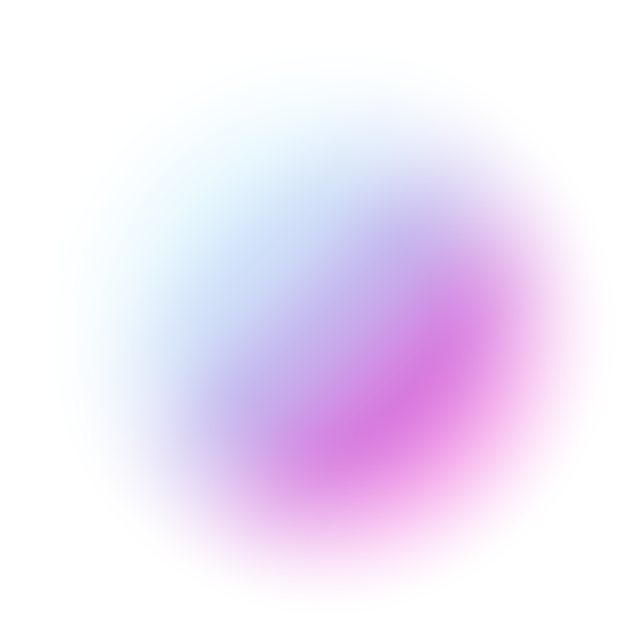
A three.js fragment shader for this background:

```glsl
// A soft round glow on white, shading diagonally from pale cyan through lavender to magenta and pink.
varying vec2 vUv;

#define GLOW_CENTER vec2(0.511, 0.490)
#define GLOW_CORE 0.15
#define GLOW_EDGE 0.46
#define BLEND_SOFTNESS 0.015
#define PAPER vec3(1.0)
#define CYAN vec3(0.860, 0.955, 0.995)
#define SKY vec3(0.810, 0.865, 0.970)
#define LAVENDER vec3(0.770, 0.715, 0.930)
#define MAGENTA vec3(0.845, 0.470, 0.870)
#define PINK vec3(0.950, 0.470, 0.880)

// Eased step between two gradient stops, slightly widened to hide the joins.
float stopBlend(float from, float to, float t) {
  return smoothstep(from - BLEND_SOFTNESS, to + BLEND_SOFTNESS, t);
}

// Colour ramp along the diagonal: 0 at the upper left, 1 at the lower right.
vec3 diagonalRamp(float t) {
  vec3 color = CYAN;
  color += (SKY - CYAN) * stopBlend(0.31, 0.42, t);
  color += (LAVENDER - SKY) * stopBlend(0.42, 0.50, t);
  color += (MAGENTA - LAVENDER) * stopBlend(0.50, 0.63, t);
  color += (PINK - MAGENTA) * stopBlend(0.63, 0.74, t);
  return color;
}

void main() {
  float diagonal = 0.5 * (vUv.x + 1.0 - vUv.y);
  float radius = distance(vUv, GLOW_CENTER);

  // Blurred disc that fades into the paper.
  float glow = 1.0 - smoothstep(GLOW_CORE, GLOW_EDGE, radius);
  gl_FragColor = vec4(mix(PAPER, diagonalRamp(diagonal), glow), 1.0);
}
```
